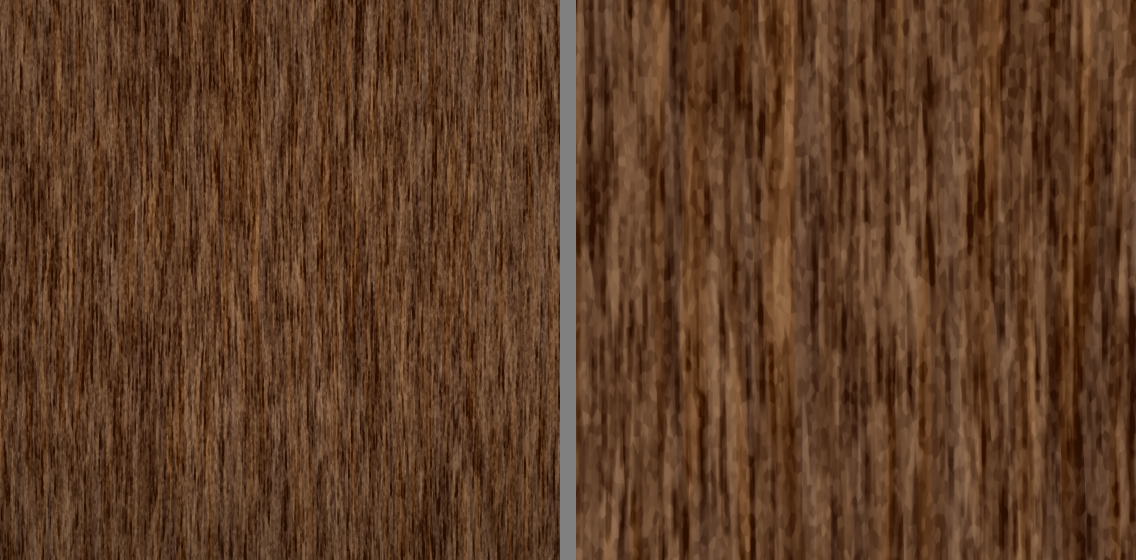
Left: the whole. Right: its middle third, enlarged.
Write a WebGL 2 fragment shader that draws this texture.

```glsl
#version 300 es
precision highp float;
// Dark brown wood veneer with fine vertical fibres, pores and faint arched figure.
uniform vec2 u_resolution;
out vec4 fragColor;

vec2 hash2(vec2 p) {
    vec3 q = fract(p.xyx * vec3(0.1031, 0.1030, 0.0973));
    q += dot(q, q.yzx + 33.33);
    return fract((q.xx + q.yz) * q.zy);
}

// Cellular noise: each cell has one random tone, with softly blended borders.
float shards(vec2 p) {
    vec2 cell = floor(p), f = fract(p);
    float total = 0.0, weight = 0.0;
    for (int j = -1; j <= 1; j++) {
        for (int i = -1; i <= 1; i++) {
            vec2 o = vec2(i, j);
            vec2 d = o + hash2(cell + o) - f;
            float w = exp(-11.0 * dot(d, d));
            total += w * hash2(cell + o + 71.0).x;
            weight += w;
        }
    }
    return total / weight;
}

// Tapered dark dashes, one per cell in staggered columns.
float pores(vec2 p, float halfWidth) {
    p.y += 9.0 * hash2(vec2(floor(p.x), 5.0)).x;
    vec2 f = fract(p), h = hash2(floor(p) + 13.0);
    float taper = smoothstep(0.0, 0.25, f.y) * smoothstep(1.0, 0.6, f.y);
    float across = abs(f.x - 0.3 - 0.4 * h.x);
    return taper * smoothstep(halfWidth, 0.3 * halfWidth, across) * smoothstep(0.45, 0.9, h.y);
}

// Nested pointed arches, gathered in a few plumes across the board.
float arches(vec2 p) {
    float sum = 0.0;
    for (int i = 0; i < 4; i++) {
        float n = float(i);
        vec2 d = p - vec2(0.14 + 0.23 * n, 0.13 + 0.1 * sin(n * 2.6));
        float rise = d.y + 4.0 * sqrt(d.x * d.x + 0.0001);
        float fade = exp(-dot(d * vec2(32.0, 7.0), d * vec2(32.0, 7.0)));
        sum += fade * (0.4 + sin(160.0 * rise + 2.0 * sin(31.0 * p.y + n)));
    }
    return sum;
}

void main() {
    vec2 uv = gl_FragCoord.xy / u_resolution.y;

    // Very slight sideways drift of the grain
    vec2 p = uv;
    p.x += 0.003 * sin(4.0 * uv.y + 9.0 * uv.x) + 0.0006 * sin(15.0 * uv.y + 31.0 * uv.x);

    // Fibres from fine to broad, then a fine grit
    float tone = 0.5;
    tone += 0.50 * (shards(p * vec2(235.0, 19.0)) - 0.5);
    tone += 0.34 * (shards(p * vec2(125.0, 7.0) + 40.0) - 0.5);
    tone += 0.15 * (shards(p * vec2(38.0, 2.5) + 90.0) - 0.5);
    tone += 0.11 * (shards(p * vec2(11.0, 1.7) + 130.0) - 0.5);
    tone += 0.34 * (shards(p * vec2(330.0, 150.0) + 170.0) - 0.5);
    tone += 0.10 * arches(p);

    // Short dark pores and longer thin streaks
    tone -= 0.38 * pores(p * vec2(125.0, 19.0), 0.32);
    tone -= 0.34 * pores(p * vec2(155.0, 27.0) + 60.0, 0.36);
    tone -= 0.26 * pores(p * vec2(70.0, 6.0) + 30.0, 0.2);
    tone = 0.59 + 1.12 * (tone - 0.5);

    vec3 color = mix(vec3(0.205, 0.088, 0.02), vec3(0.515, 0.377, 0.268), clamp(tone, -0.1, 1.15));

    // Some thin strands lean orange, others grey
    float hue = shards(p * vec2(110.0, 5.0) + 210.0);
    color += vec3(0.022, 0.002, -0.022) * smoothstep(0.65, 0.95, hue);
    color += vec3(-0.01, 0.0, 0.014) * smoothstep(0.35, 0.1, hue);

    // Soft falloff towards the edges, strongest at the bottom
    vec2 q = uv - vec2(0.5 * u_resolution.x / u_resolution.y, 0.55);
    color *= 1.03 - 0.22 * dot(q, q) - 0.08 * smoothstep(0.3, 0.0, uv.y);

    fragColor = vec4(clamp(color, 0.0, 1.0), 1.0);
}
```
